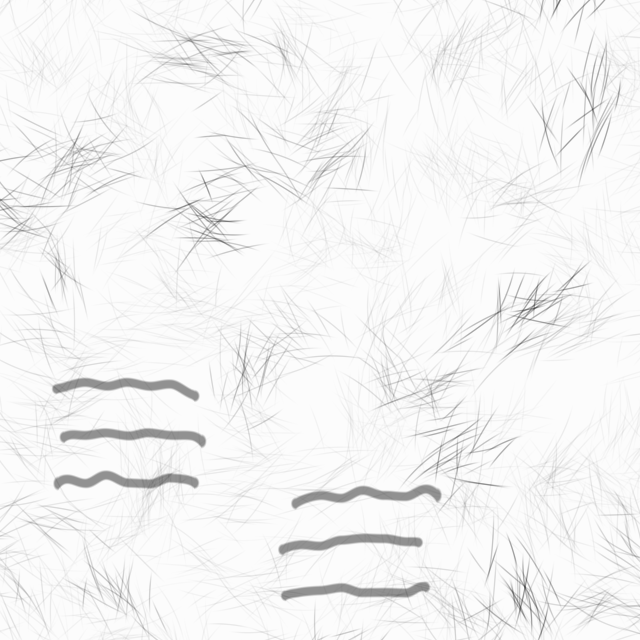
This texture is drawn by a WebGL 1 fragment shader. Its source:

```glsl
precision highp float;
// Near-white paper with clumps of fine grey hairs and two groups of wavy brush strokes.

uniform vec2 u_resolution;

const vec3 PAPER = vec3(0.989);
const float BRUSH_TONE = 0.575;      // multiplies the paper under a stroke
const float BRUSH_RADIUS = 0.0068;
const float BRUSH_SOFTNESS = 0.0022;
const float WAVE_HEIGHT = 0.016;
const float WAVE_RATE = 30.0;
const float END_DROP = 0.010;
const float CLUMPS = 7.0;            // clump cells across the canvas
const float HAIR_WIDTH = 0.0021;
const float HAIR_FAINT = 0.035;
const float HAIR_DARK = 0.30;
const float CLUMP_RADIUS = 0.085;
const float ANGLE_SPREAD = 1.1;
const int HAIRS = 26;
const int LAYERS = 2;

float hash(vec2 p) {
  return fract(sin(dot(p, vec2(127.1, 311.7))) * 43758.5453);
}

vec4 hash4(vec2 p) {
  vec4 phase = vec4(0.0, 1.7, 3.1, 4.6);
  return fract(sin(dot(p, vec2(127.1, 311.7)) + phase) * 43758.5453);
}

float noise1(float x, float seed) {
  float i = floor(x);
  float f = x - i;
  f = f * f * (3.0 - 2.0 * f);
  return mix(hash(vec2(i, seed)), hash(vec2(i + 1.0, seed)), f);
}

vec2 rotate(vec2 p, float angle) {
  float c = cos(angle);
  float s = sin(angle);
  return vec2(c * p.x + s * p.y, c * p.y - s * p.x);
}

// Light left after one clump of slightly bent, tapering hairs; q is relative to its centre.
float clumpLight(vec2 q, vec2 seed, float strength, float width) {
  float light = 1.0;
  for (int i = 0; i < HAIRS; i++) {
    vec4 r = hash4(seed + vec2(float(i) * 1.37, float(i) * 0.71));
    vec4 k = hash4(seed.yx + vec2(float(i) * 0.93, 17.0 + float(i)));
    float around = 6.2831853 * r.x;
    vec2 offset = CLUMP_RADIUS * r.y * vec2(cos(around), 0.8 * sin(around));
    float angle = ANGLE_SPREAD * (r.z + k.x - 1.0) + offset.y * 4.0;
    vec2 h = rotate(q - offset, angle);
    float halfLength = mix(0.03, 0.07, r.w);
    float bend = (k.y - 0.5) * 5.0;
    float d = abs(h.y - bend * h.x * h.x);
    float taper = 1.0 - smoothstep(0.25, 1.0, abs(h.x) / halfLength);
    float line = 1.0 - smoothstep(0.0, width, d);
    light *= 1.0 - strength * (0.4 + k.z) * taper * line;
  }
  return light;
}

// Scatters clumps on jittered grids; a few are dark, most are faint.
float hairLight(vec2 p, float width) {
  float light = 1.0;
  for (int layer = 0; layer < LAYERS; layer++) {
    vec2 shift = vec2(0.5, 0.37) * float(layer);
    vec2 g = p * CLUMPS + shift;
    for (int y = -1; y <= 1; y++) {
      for (int x = -1; x <= 1; x++) {
        vec2 cell = floor(g) + vec2(float(x), float(y));
        vec2 seed = cell + 31.0 * float(layer) + 5.0;
        vec4 r = hash4(seed);
        vec2 q = (g - cell - 0.15 - 0.7 * r.xy) / CLUMPS;
        if (dot(q, q) < 0.0256) {
          float strength = mix(HAIR_FAINT, HAIR_DARK, pow(r.w, 5.0));
          light *= clumpLight(rotate(q, 3.14159265 * r.z), seed, strength, width);
        }
      }
    }
  }
  return light;
}

// Height of a wavy stroke whose ends dip down.
float strokeHeight(float x, float start, float end, float seed) {
  float wave = (noise1(x * WAVE_RATE, seed) - 0.5) * WAVE_HEIGHT;
  float dip = exp((start - x) / 0.014) + 0.6 * exp((x - end) / 0.010);
  return wave - END_DROP * dip;
}

float brushCover(vec2 p, float softness) {
  float cover = 0.0;
  for (int i = 0; i < 6; i++) {
    float seed = float(i) + 3.0;
    float group = floor(float(i) / 3.0);
    float row = float(i) - 3.0 * group;
    float start = mix(0.072, 0.440, group) + 0.03 * hash(vec2(seed, 2.0));
    float end = start + 0.205 + 0.03 * hash(vec2(seed, 9.0));
    float base = mix(0.405, 0.228, group) - 0.075 * row;
    float x = clamp(p.x, start, end);
    float y = strokeHeight(x, start, end, seed);
    float slope = (strokeHeight(x + 0.001, start, end, seed) - y) / 0.001;
    float tilt = mix(-0.05, 0.02, group) * (x - start);
    vec2 away = vec2(p.x - x, (p.y - base - y - tilt) / sqrt(1.0 + slope * slope));
    float d = length(away) - BRUSH_RADIUS;
    cover = max(cover, 1.0 - smoothstep(-softness, softness, d));
  }
  return cover;
}

void main() {
  float pixel = 1.0 / min(u_resolution.x, u_resolution.y);
  vec2 p = gl_FragCoord.xy * pixel;
  vec3 color = PAPER * hairLight(p, max(HAIR_WIDTH, pixel));
  color *= mix(1.0, BRUSH_TONE, brushCover(p, max(BRUSH_SOFTNESS, pixel)));
  gl_FragColor = vec4(color, 1.0);
}
```
